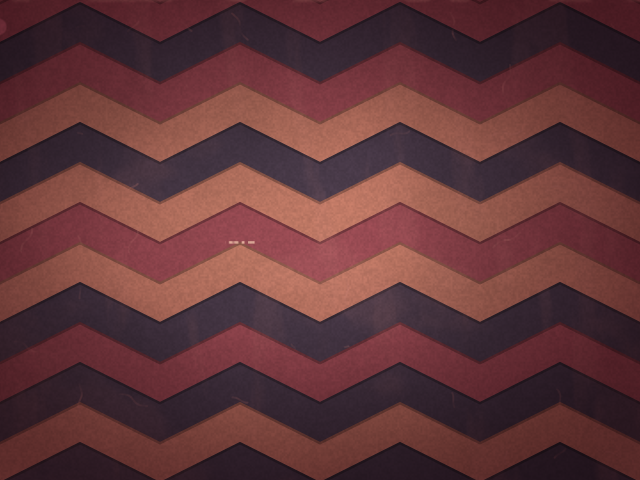
This pattern is drawn by a WebGL 1 fragment shader. Its source:

```glsl
precision highp float;
uniform vec2 u_resolution;

#define ZIGZAGS 4.0
#define BANDS 12.0
#define SEAM_WIDTH 0.085
#define SEAM_SHADE 0.73
#define DARK_MASK 5394.0
#define ORANGE_MASK 2216.0
#define DARK vec3(0.28, 0.225, 0.28)
#define RED vec3(0.58, 0.285, 0.315)
#define ORANGE vec3(0.72, 0.455, 0.38)
#define EDGE_TINT vec3(0.48, 0.36, 0.41)
#define GRAIN 0.10
#define WEAR vec3(0.80, 0.52, 0.48)

float hash(vec2 p) {
  vec3 q = fract(vec3(p.xyx) * 0.1031);
  q += dot(q, q.yzx + 33.33);
  return fract((q.x + q.y) * q.z);
}

float noise(vec2 p) {
  vec2 i = floor(p);
  vec2 f = fract(p);
  f = f * f * (3.0 - 2.0 * f);
  return mix(mix(hash(i), hash(i + vec2(1.0, 0.0)), f.x),
             mix(hash(i + vec2(0.0, 1.0)), hash(i + vec2(1.0, 1.0)), f.x), f.y);
}

float fbm(vec2 p) {
  float sum = 0.0;
  float weight = 0.5;
  for (int i = 0; i < 5; i++) {
    sum += weight * noise(p);
    p = mat2(1.6, 1.2, -1.2, 1.6) * p + 7.3;
    weight *= 0.5;
  }
  return sum;
}

// One bit of a mask, counted from the topmost band
float maskBit(float mask, float index) {
  return mod(floor(mask / exp2(index) + 0.0001), 2.0);
}

vec3 bandColor(float band) {
  float index = clamp(band + 1.0, 0.0, BANDS);
  vec3 color = mix(RED, ORANGE, maskBit(ORANGE_MASK, index));
  return mix(color, DARK, maskBit(DARK_MASK, index));
}

// Stacked zigzag bands, each with a shaded upper seam
vec3 chevrons(vec2 uv, float pixel) {
  float zigzag = abs(fract(uv.x * ZIGZAGS) - 0.5) * 2.0;
  float height = (1.0 - uv.y) * BANDS - zigzag - 0.03;
  float band = floor(height);
  float inside = height - band;
  float soft = pixel * BANDS * 1.3;
  vec3 color = bandColor(band);
  float seam = 1.0 - smoothstep(SEAM_WIDTH - soft * 0.5, SEAM_WIDTH + soft * 0.5, inside);
  vec3 shaded = color * mix(1.0, SEAM_SHADE, seam);
  return mix(bandColor(band - 1.0), shaded, smoothstep(0.0, soft, inside));
}

// Sparse short scratches and flecks, one candidate per cell
float scratches(vec2 p, float pixel) {
  vec2 cell = floor(p * 9.0);
  vec2 q = fract(p * 9.0) - 0.5;
  float angle = hash(cell + 3.7) * 3.14159;
  q = mat2(cos(angle), -sin(angle), sin(angle), cos(angle)) * q;
  float reach = mix(0.02, 0.32, hash(cell + 9.1));
  q.y += 0.03 * sin(q.x * 14.0);
  float d = length(vec2(max(abs(q.x) - reach, 0.0), q.y));
  float line = 1.0 - smoothstep(0.004, 0.014 + pixel * 9.0, d);
  return line * step(0.72, hash(cell + 21.0)) * noise(p * 70.0);
}

void main() {
  vec2 uv = gl_FragCoord.xy / u_resolution;
  float pixel = 1.0 / u_resolution.y;
  vec2 p = vec2(uv.x * u_resolution.x / u_resolution.y, uv.y);
  vec3 color = chevrons(uv, pixel);

  // Faded clouds, smears and streaks
  float clouds = fbm(p * 4.0 + 2.0);
  color *= 0.91 + 0.19 * clouds;
  float smear = smoothstep(0.52, 0.68, fbm(mat2(4.0, 2.2, -1.6, 5.5) * p + 11.0));
  float streak = smoothstep(0.56, 0.74, fbm(mat2(9.0, 16.0, -3.0, 2.5) * p + 5.0));
  color = mix(color, WEAR, 0.10 * smear + 0.09 * streak);

  // Scratches, a dashed scuff, a pale round stain and a worn top edge
  color = mix(color, WEAR, 0.32 * scratches(p, pixel));
  vec2 scuff = abs(p - vec2(0.504, 0.495));
  float dashes = smoothstep(0.3, 0.6, noise(vec2(p.x * 150.0, 4.0)));
  float scuffMask = (1.0 - smoothstep(0.030, 0.036, scuff.x))
                  * (1.0 - smoothstep(0.001, 0.002 + pixel, scuff.y));
  color = mix(color, vec3(0.95, 0.78, 0.68), 0.75 * dashes * scuffMask);
  float stain = 1.0 - smoothstep(0.015, 0.018 + pixel, length(p - vec2(-0.004, 0.944)));
  color = mix(color, vec3(0.88, 0.48, 0.52), 0.75 * stain);
  float topWear = smoothstep(0.992, 1.0, uv.y) * smoothstep(0.45, 0.7, noise(p * vec2(24.0, 60.0)));
  color = mix(color, WEAR, 0.5 * topWear);

  // Paper grain and tinted vignette
  color *= 1.0 + GRAIN * (noise(p * 270.0) + 0.5 * noise(p * 130.0) - 0.75);
  float distanceOut = length((uv - vec2(0.46, 0.53)) * vec2(1.0, 1.05));
  color *= mix(vec3(1.0), EDGE_TINT, smoothstep(0.05, 0.70, distanceOut));
  gl_FragColor = vec4(color, 1.0);
}
```
